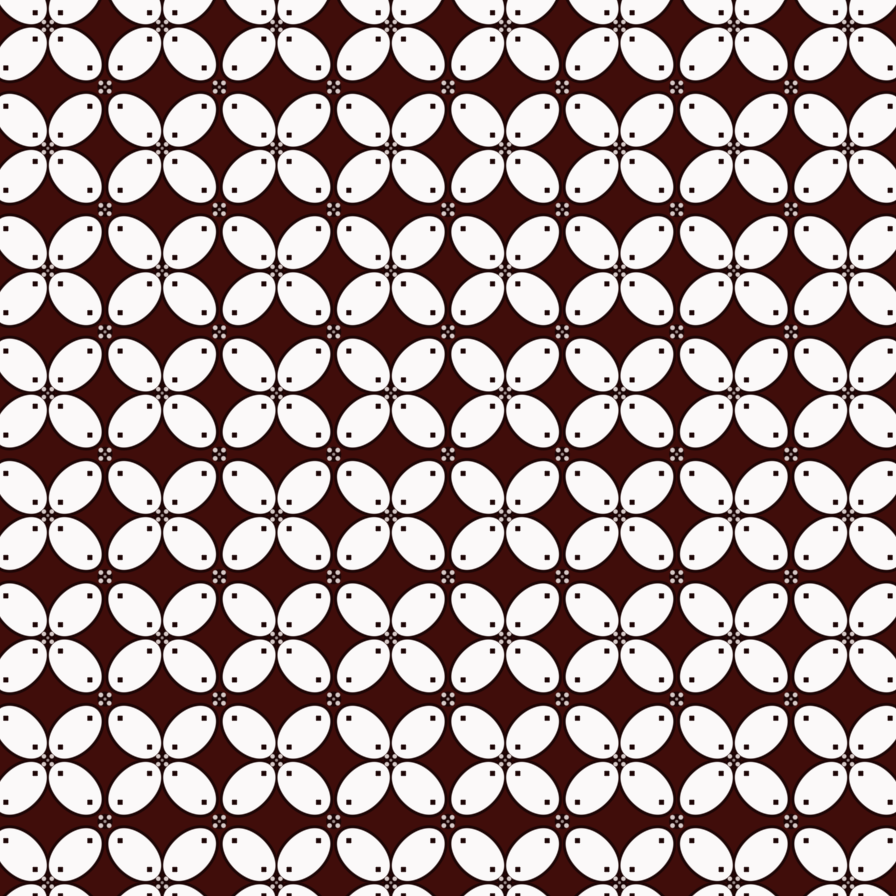
A WebGL 1 fragment shader for this pattern:

```glsl
precision highp float;

uniform vec2 u_resolution;

const vec3 MAROON = vec3(0.25, 0.05, 0.04);
const vec3 OUTLINE = vec3(0.11, 0.02, 0.02);
const vec3 PETAL = vec3(0.985, 0.975, 0.975);
const vec3 KNOT_LIGHT = vec3(0.84, 0.79, 0.78);

const vec2 CELL = vec2(0.1276, 0.1366);
const vec2 FLOWER_ORIGIN = vec2(0.4362, 0.6979);
const vec2 PETAL_CENTER = vec2(0.0306, 0.0313);
const vec2 PETAL_RADII = vec2(0.0350, 0.0226);

// Repeats the plane in cells centred on zero
vec2 repeatCell(vec2 p, vec2 cell) {
  return (fract(p / cell + 0.5) - 0.5) * cell;
}

// Rotates so that the rising diagonal becomes the x axis
vec2 alongDiagonal(vec2 p) {
  return vec2(p.x + p.y, p.y - p.x) * 0.70711;
}

float ellipseDistance(vec2 p, vec2 radii) {
  float k0 = max(length(p / radii), 0.001);
  float k1 = max(length(p / (radii * radii)), 0.001);
  return k0 * (k0 - 1.0) / k1;
}

float roundedSquareDistance(vec2 p, float halfSize, float corner) {
  vec2 d = abs(p) - halfSize + corner;
  return length(max(d, 0.0)) + min(max(d.x, d.y), 0.0) - corner;
}

float coverage(float distance, float softness) {
  return 1.0 - smoothstep(-softness, softness, distance);
}

// Dark bead with four light spots on its diagonals and a faint core
vec3 drawKnot(vec3 color, vec2 p, float radius, float softness) {
  vec2 spot = abs(p) - 0.55 * radius;
  color = mix(color, OUTLINE, coverage(length(p) - radius, softness));
  color = mix(color, KNOT_LIGHT, coverage(length(spot) - 0.31 * radius, softness));
  return mix(color, KNOT_LIGHT, 0.7 * coverage(length(p) - 0.2 * radius, softness));
}

// One quadrant of the flower: outlined petal with a dot near each end
vec3 drawPetal(vec3 color, vec2 q, float softness) {
  float petal = ellipseDistance(alongDiagonal(q - PETAL_CENTER), PETAL_RADII);
  float outerDot = roundedSquareDistance(q - vec2(0.0469), 0.0028, 0.001);
  float innerDot = roundedSquareDistance(q - vec2(0.0141, 0.0147), 0.0028, 0.001);
  color = mix(color, OUTLINE, coverage(petal - 0.0032, softness));
  color = mix(color, PETAL, coverage(petal, softness));
  return mix(color, OUTLINE, coverage(min(outerDot, innerDot), softness));
}

void main() {
  vec2 uv = gl_FragCoord.xy / u_resolution.y;
  float softness = max(0.0011, 0.7 / u_resolution.y);

  // Mirror each cell into a single quadrant
  vec2 q = abs(repeatCell(uv - FLOWER_ORIGIN, CELL));

  vec3 color = drawPetal(MAROON, q, softness);
  color = drawKnot(color, q, 0.0080, softness);
  color = drawKnot(color, q - 0.5 * CELL, 0.0084, softness);

  gl_FragColor = vec4(color, 1.0);
}
```
